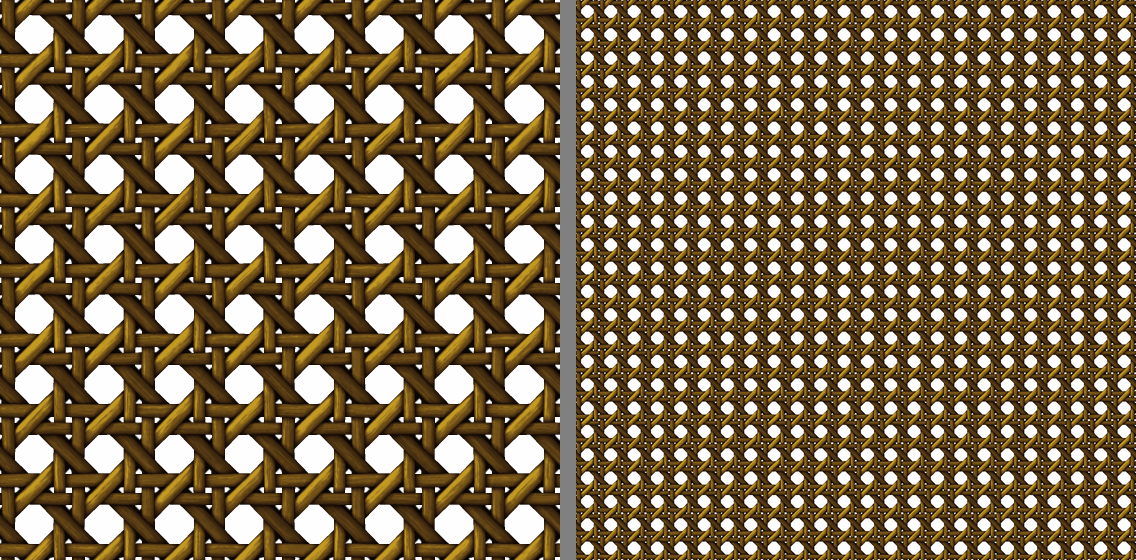
Left, the tile; right, the same tile 3 across and 3 down.
Reproduce this pattern procedurally as a Shadertoy shader.

```glsl
// Woven cane lattice: paired upright and level strands laced with two diagonals, round gaps between.
#define REPEATS 8.0
#define CELL_CENTER vec2(0.49)
#define SHADOW_REACH 0.035
#define SHADOW_DEPTH 0.75
#define FIBRE_AMOUNT 0.45
#define WOBBLE 0.005
#define GLOSS 0.38
#define BRIGHTNESS 1.12
#define SUBSAMPLES 3

const float TAU = 6.2831853;
const int STRANDS = 6;

// Order: upper level, lower level, left upright, right upright, rising, falling
const float OFFSET[6] = float[6](0.375, 0.635, 0.361, 0.628, 0.5, 0.5);
const float HALF_WIDTH[6] = float[6](0.097, 0.087, 0.084, 0.094, 0.104, 0.104);
const float TONE[6] = float[6](0.60, 0.54, 0.66, 0.57, 0.74, 0.45);
const float SHEEN[6] = float[6](0.12, 0.08, 0.45, 0.3, 1.0, 0.05);

struct Strand {
    float across;  // signed, 1 at the edge
    float along;
    float height;
    float gap;     // distance outside the edge
    float row;
};

float hash(vec2 c) {
    vec3 q = fract(c.xyx * 0.1031);
    q += dot(q, q.yzx + 33.33);
    return fract((q.x + q.y) * q.z);
}

// Value noise that wraps along x
float noise(vec2 p, float period) {
    vec2 i = floor(p), f = fract(p);
    f *= f * (3.0 - 2.0 * f);
    float x0 = mod(i.x, period), x1 = mod(i.x + 1.0, period);
    return mix(mix(hash(vec2(x0, i.y)), hash(vec2(x1, i.y)), f.x),
               mix(hash(vec2(x0, i.y + 1.0)), hash(vec2(x1, i.y + 1.0)), f.x), f.y);
}

Strand strandAt(int i, vec2 p) {
    float k = i < 2 ? p.y : i < 4 ? p.x : i == 4 ? p.x + p.y : p.x - p.y;
    k -= OFFSET[i];
    float id = floor(k + 0.5);
    float d = k - id;
    float along = i < 2 ? p.x : i < 4 ? p.y : p.x - 0.5 * d;
    // Over and under: neighbours in a pair move in opposite phase
    float wave = i < 4 ? sin(TAU * (along - 0.5)) : cos(TAU * along);
    if (i == 1 || i == 2 || i == 5) wave = -wave;
    if (i > 3) d *= 0.7071;

    Strand s;
    s.row = float(i) * REPEATS + mod(id, REPEATS);
    d += WOBBLE * sin(TAU * along + s.row * 2.4);
    s.across = d / HALF_WIDTH[i];
    s.along = along;
    s.height = wave - 0.12 * s.across * s.across;
    s.gap = abs(d) - HALF_WIDTH[i];
    return s;
}

vec3 caneColor(float l) {
    vec3 c = mix(vec3(0.02, 0.01, 0.0), vec3(0.10, 0.05, 0.02), smoothstep(0.0, 0.16, l));
    c = mix(c, vec3(0.26, 0.17, 0.06), smoothstep(0.12, 0.42, l));
    c = mix(c, vec3(0.44, 0.31, 0.09), smoothstep(0.38, 0.68, l));
    return mix(c, vec3(0.76, 0.60, 0.13), smoothstep(0.66, 1.0, l));
}

// Large rounded opening, and small gaps darkened beside the diagonals
vec3 openingColor(vec2 p, float diagonalGap) {
    float r = length(fract(p + 0.5) - 0.5);
    float light = r < 0.34 ? 1.0 - smoothstep(0.282, 0.308, r)
                           : smoothstep(0.03, 0.055, diagonalGap);
    return mix(vec3(0.03, 0.02, 0.01), vec3(0.995), light);
}

vec3 weave(vec2 p) {
    Strand strands[6];
    int top = -1;
    float topHeight = -9.0;
    for (int i = 0; i < STRANDS; i++) {
        strands[i] = strandAt(i, p);
        if (strands[i].gap < 0.0 && strands[i].height > topHeight) {
            top = i;
            topHeight = strands[i].height;
        }
    }
    if (top < 0) return openingColor(p, min(strands[4].gap, strands[5].gap));

    // Contact shadow from the strands passing above
    float shade = 1.0;
    for (int i = 0; i < STRANDS; i++)
        if (i != top && strands[i].height > topHeight)
            shade *= 1.0 - SHADOW_DEPTH * exp(-max(strands[i].gap, 0.0) / SHADOW_REACH);

    // Rounded body, fibres and a glossy upper left edge
    Strand s = strands[top];
    float t = s.across;
    float body = (0.2 + 0.8 * sqrt(max(1.0 - t * t, 0.0))) * (1.0 - 0.25 * t);
    float lane = s.row * 24.0 + 12.0;
    float fibre = 0.65 * noise(vec2(s.along * 4.0, t * 5.0 + lane), REPEATS * 4.0)
                + 0.35 * noise(vec2(s.along * 28.0, t * 8.0 + lane), REPEATS * 28.0);
    float gloss = GLOSS * SHEEN[top] * exp(-pow((t + 0.62) / 0.24, 2.0)) * (0.5 + fibre);
    float dip = mix(0.4, 1.0, smoothstep(-0.9, 0.25, s.height));
    float lum = (TONE[top] * body * (1.0 + FIBRE_AMOUNT * (fibre - 0.5)) + gloss) * dip * shade;
    return caneColor(lum * BRIGHTNESS);
}

void mainImage(out vec4 fragColor, in vec2 fragCoord) {
    vec3 sum = vec3(0.0);
    for (int y = 0; y < SUBSAMPLES; y++)
        for (int x = 0; x < SUBSAMPLES; x++) {
            vec2 jitter = (vec2(x, y) + 0.5) / float(SUBSAMPLES) - 0.5;
            vec2 uv = (fragCoord + jitter) / iResolution.xy;
            sum += weave(vec2(uv.x, 1.0 - uv.y) * REPEATS - CELL_CENTER);
        }
    fragColor = vec4(sum / float(SUBSAMPLES * SUBSAMPLES), 1.0);
}
```
